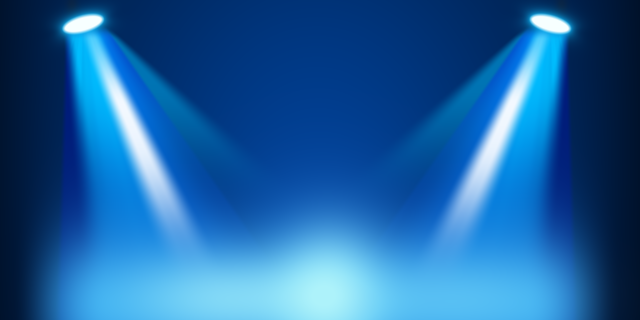
A Shadertoy shader for this background:

```glsl
// Two stage spotlights shining down onto a misty, glowing floor.
// Space is folded about the stage axis, so one lamp and its stack of soft
// tapered beams serve both sides; gaussian pools of light form the floor.

const float AXIS = 0.99;
const vec2 LAMP = vec2(0.260, 0.925);
const float BEAM_TOP = 0.922;

const vec3 NAVY = vec3(0.0, 0.085, 0.21);
const vec3 STAGE_BLUE = vec3(0.0, 0.235, 0.55);
const vec3 INDIGO = vec3(0.0, 0.10, 0.52);
const vec3 ROYAL = vec3(0.01, 0.29, 0.80);
const vec3 TEAL = vec3(0.0, 0.47, 0.72);
const vec3 AZURE = vec3(0.0, 0.52, 0.96);
const vec3 CYAN = vec3(0.0, 0.75, 1.0);
const vec3 MIST_BLUE = vec3(0.08, 0.42, 0.86);
const vec3 MIST_SKY = vec3(0.25, 0.72, 0.96);
const vec3 MIST_PALE = vec3(0.68, 0.95, 0.98);

float hash(float n) {
    return fract(sin(n * 12.9898) * 43758.5453);
}

float noise(float x) {
    float cell = floor(x);
    return mix(hash(cell), hash(cell + 1.0), smoothstep(0.0, 1.0, x - cell));
}

float gauss(vec2 p, vec2 center, vec2 radius) {
    vec2 d = (p - center) / radius;
    return exp(-dot(d, d));
}

// Progress down the beams: 0 at the lamp, 1 at the floor
float descent(float y) {
    return (BEAM_TOP - y) / BEAM_TOP;
}

// Tapered beam; each span holds (left, right) at the lamp and at the floor
float beam(vec2 p, vec2 topSpan, vec2 floorSpan, float softTop, float softFloor) {
    float t = descent(p.y);
    vec2 span = mix(topSpan, floorSpan, t);
    float soft = mix(softTop, softFloor, max(t, 0.0));
    float inside = smoothstep(-soft, soft, p.x - span.x)
                 * smoothstep(-soft, soft, span.y - p.x);
    return inside * smoothstep(0.0, 0.05, t);
}

vec3 backdrop(vec2 p) {
    float light = gauss(p, vec2(AXIS, 0.55), vec2(0.78, 0.85));
    return mix(NAVY, STAGE_BLUE, light) * smoothstep(-0.40, 0.25, p.x);
}

vec3 addBeams(vec3 color, vec2 q) {
    float t = clamp(descent(q.y), 0.0, 1.0);
    float fan = (q.x - LAMP.x) / (t + 0.08);
    float streaks = 0.88 + 0.12 * noise(fan * 24.0);

    // Outer teal sheet, then the wide blue cone with a crisp rim
    float sheet = beam(q, vec2(0.26, 0.325), vec2(0.80, 1.297), 0.012, 0.12);
    color = mix(color, TEAL, sheet * 0.95 * (1.0 - smoothstep(0.18, 0.62, t)));
    float cone = beam(q, vec2(0.209, 0.325), vec2(0.182, 0.971), 0.008, 0.012);
    vec3 coneColor = mix(INDIGO, ROYAL, smoothstep(-0.03, 0.16, fan));
    float rimFade = 1.0 - 0.65 * smoothstep(0.30, 0.62, fan) * smoothstep(0.1, 0.5, t);
    color = mix(color, coneColor, cone * mix(0.9, 0.45, t) * rimFade);

    // Bright cyan shafts
    float halo = beam(q, vec2(0.23, 0.32), vec2(0.42, 0.83), 0.015, 0.15);
    color = mix(color, AZURE, halo * 0.75 * (1.0 - 0.8 * t));
    float shaft = beam(q, vec2(0.211, 0.300), vec2(0.325, 0.62), 0.018, 0.06);
    color = mix(color, CYAN, shaft * streaks * mix(1.0, 0.42, smoothstep(0.15, 0.60, t)));

    // White core, strongest a third of the way down
    float core = beam(q, vec2(0.253, 0.288), vec2(0.612, 0.745), 0.016, 0.048);
    float strength = mix(0.35, 1.0, smoothstep(0.04, 0.27, t))
                   * (1.0 - smoothstep(0.40, 1.05, t));
    return mix(color, vec3(0.96, 0.98, 1.0), core * strength);
}

vec3 addFloorMist(vec3 color, vec2 p, vec2 q) {
    float sides = smoothstep(0.04, 0.34, q.x);
    float center = gauss(p, vec2(1.03, 0.08), vec2(0.15, 0.19));
    float dome = gauss(p, vec2(1.01, 0.10), vec2(0.34, 0.33));
    float haze = exp(-pow(p.y / 0.32, 2.0)) * sides;
    float sky = exp(-pow((p.y - 0.05) / 0.19, 2.0)) * sides;
    float pools = 0.62 * gauss(p, vec2(0.72, 0.07), vec2(0.30, 0.13))
                + 0.25 * gauss(p, vec2(1.42, 0.07), vec2(0.32, 0.13));
    color = mix(color, MIST_BLUE, max(haze * 0.85, dome * 0.85));
    color = mix(color, MIST_SKY, clamp(sky * 0.88 + center * 0.35, 0.0, 1.0));
    return mix(color, MIST_PALE, clamp(pools + center * 0.75, 0.0, 1.0));
}

vec3 addLamp(vec3 color, vec2 q, float pixel) {
    // Faint mounting stem behind the lens
    float stem = gauss(q, LAMP + vec2(-0.035, 0.06), vec2(0.018, 0.03));
    color = mix(color, vec3(0.06, 0.13, 0.22), stem * 0.6);

    // Tilted elliptical lens with a cyan rim and glow
    float angle = 0.27;
    vec2 d = q - LAMP;
    d = vec2(cos(angle) * d.x + sin(angle) * d.y, cos(angle) * d.y - sin(angle) * d.x);
    vec2 radii = vec2(0.065, 0.026);
    float k = length(d / radii);
    float edge = k * (k - 1.0) / max(length(d / (radii * radii)), 0.001);
    float glow = exp(-max(edge, 0.0) / 0.014);
    color = mix(color, vec3(0.05, 0.70, 0.95), glow * 0.85);
    float lens = 1.0 - smoothstep(-0.006 - pixel, 0.002 + pixel, edge);
    return mix(color, vec3(0.97, 1.0, 1.0), lens);
}

void mainImage(out vec4 fragColor, in vec2 fragCoord) {
    vec2 p = fragCoord / iResolution.y;
    vec2 q = vec2(AXIS - abs(p.x - AXIS), p.y);
    vec3 color = backdrop(q);
    color = addBeams(color, q);
    color = addFloorMist(color, p, q);
    color = addLamp(color, q, 1.0 / iResolution.y);
    fragColor = vec4(clamp(color, 0.0, 1.0), 1.0);
}
```
